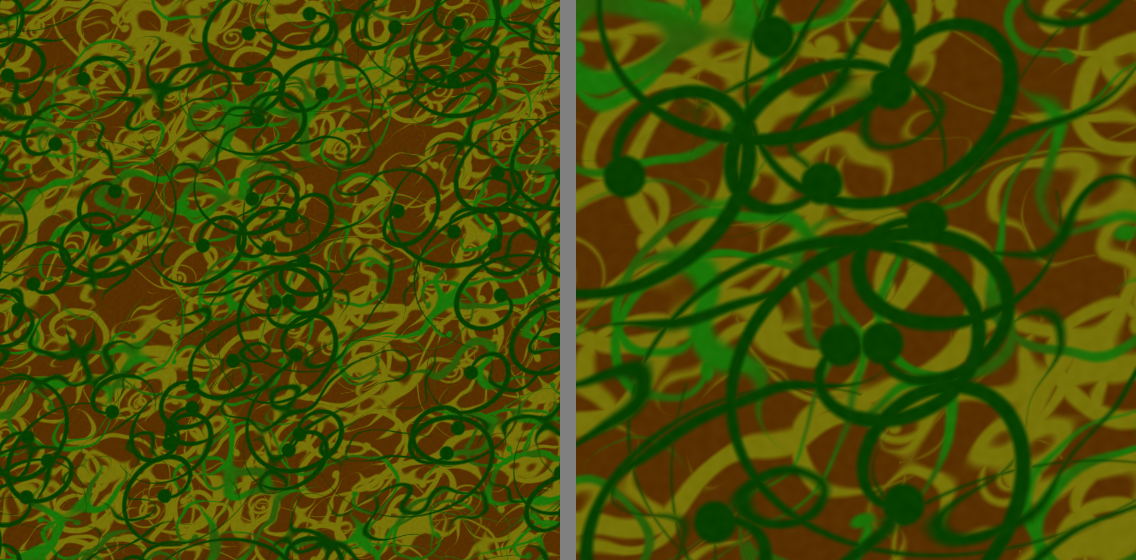
Left: the whole. Right: its middle third, enlarged.
Write a Shadertoy shader that draws this pattern.

```glsl
// Dense thicket of curling vine flourishes in olive, leaf green and dark green
// on brown. Each layer scatters tapered log spirals with a bud at the inner end
// over a jittered grid; contours of gradient noise add broken brush strokes.

const vec3 BROWN = vec3(0.345, 0.185, 0.0);
const vec3 OLIVE = vec3(0.475, 0.455, 0.035);
const vec3 LEAF = vec3(0.10, 0.46, 0.03);
const vec3 MOSS = vec3(0.17, 0.36, 0.03);
const vec3 DARK = vec3(0.025, 0.245, 0.0);

const float TAU = 6.28319;
const float SOFTNESS = 0.0022;  // half width of the smoothed edges
const float TILT = 0.5;         // common lean of the long axes
const float SQUASH = 0.76;      // short axis over long axis
const float MIRRORED = 0.25;    // share of curls turning the other way
const float GRAIN = 0.02;

struct Vines {
    float cells;    // grid cells across the canvas
    int copies;     // curls in each cell
    vec2 size;      // smallest and largest outer radius
    float inner;    // radius where the spiral starts
    float grow;     // growth rate of the spiral
    float stroke;   // half width of the line
    float bud;      // radius of the end ball
    float seed;
};

const Vines DARK_VINES = Vines(4.0, 3, vec2(0.08, 0.24), 0.024, 0.25, 0.0046, 0.0125, 3.0);
const Vines LEAF_VINES = Vines(5.0, 2, vec2(0.06, 0.20), 0.020, 0.30, 0.0034, 0.0050, 17.0);
const Vines OLIVE_VINES = Vines(5.0, 3, vec2(0.05, 0.20), 0.018, 0.28, 0.0056, 0.0070, 31.0);
const Vines RINGS = Vines(5.0, 1, vec2(0.03, 0.065), 0.008, 0.12, 0.0026, 0.0040, 47.0);

vec3 hash3(vec3 p) {
    p = fract(p * vec3(0.1031, 0.1030, 0.0973));
    p += dot(p, p.yxz + 33.33);
    return fract((p.xxy + p.yxx) * p.zyx);
}

vec2 rotate(vec2 p, float angle) {
    float c = cos(angle), s = sin(angle);
    return vec2(c * p.x + s * p.y, c * p.y - s * p.x);
}

float cornerSlope(vec2 corner, vec2 offset) {
    float angle = TAU * hash3(vec3(corner, 7.0)).x;
    return dot(vec2(cos(angle), sin(angle)), offset);
}

float gradientNoise(vec2 p) {
    vec2 i = floor(p), f = p - i;
    vec2 u = f * f * f * (f * (f * 6.0 - 15.0) + 10.0);
    vec2 e = vec2(0.0, 1.0);
    return mix(mix(cornerSlope(i, f), cornerSlope(i + e.yx, f - e.yx), u.x),
               mix(cornerSlope(i + e, f - e), cornerSlope(i + 1.0, f - 1.0), u.x), u.y);
}

// Signed distance to one flattened, tapered spiral with its bud
float curl(vec2 p, Vines v, float outer, float phase) {
    vec2 flatten = vec2(1.0, SQUASH);
    vec2 q = p / flatten;
    float angle = atan(q.y, q.x) - phase;
    float end = log(outer / v.inner) / v.grow;
    float t = log(max(length(q), 1e-4) / v.inner) / v.grow;
    t = angle + TAU * round((t - angle) / TAU);
    if (t < 0.0) t += TAU;
    if (t > end) t -= TAU;
    t = clamp(t, 0.0, end);
    vec2 onCurve = v.inner * exp(v.grow * t) * vec2(cos(t + phase), sin(t + phase));
    float along = t / end;
    float taper = mix(0.55, 1.0, smoothstep(0.0, 0.4, along))
                * (1.0 - smoothstep(0.6, 1.0, along));
    float line = length((q - onCurve) * flatten) - v.stroke * taper;
    vec2 budCentre = v.inner * vec2(cos(phase), sin(phase)) * flatten;
    return min(line, length(p - budCentre) - v.bud);
}

// Nearest curl of a scattered layer
float vines(vec2 p, Vines v) {
    vec2 home = floor(p * v.cells);
    float d = 1.0;
    for (int k = 0; k < 9 * v.copies; k++) {
        vec2 cell = home + vec2(k % 3, (k / 3) % 3) - 1.0;
        float id = v.seed + float(k / 9) * 5.0;
        vec3 place = hash3(vec3(cell, id));
        vec3 form = hash3(vec3(cell, id + 101.0));
        float outer = mix(v.size.x, v.size.y, place.z);
        vec2 q = p - (cell + place.xy) / v.cells;
        if (dot(q, q) > outer * outer * 1.2) continue;
        q = rotate(q, TILT + 0.9 * (form.x - 0.5));
        if (form.y > MIRRORED) q.y = -q.y;
        d = min(d, curl(q, v, outer, TAU * form.z));
    }
    return d;
}

// Broken brush strokes along the zero contour of stretched noise
float scribble(vec2 p, float freq, float stroke, float seed) {
    vec2 q = rotate(p, TILT) * vec2(0.65, 1.0) * freq + seed;
    float width = stroke * (1.5 * smoothstep(-0.3, 0.3, gradientNoise(q * 0.45 + 40.0)) - 0.5);
    return abs(gradientNoise(q)) / freq - width;
}

float cover(float d) {
    return 1.0 - smoothstep(-SOFTNESS, SOFTNESS, d);
}

void mainImage(out vec4 fragColor, in vec2 fragCoord) {
    vec2 p = fragCoord / iResolution.y;
    vec2 wobble = vec2(gradientNoise(p * 22.0), gradientNoise(p * 22.0 + 60.0));

    // Olive undergrowth
    float olive = min(vines(p + 0.006 * wobble, OLIVE_VINES), vines(p, RINGS));
    olive = min(olive, scribble(p + 0.012 * wobble, 15.0, 0.0075, 5.0));
    olive = min(olive, scribble(p + 0.008 * wobble, 30.0, 0.0042, 23.0));

    // Ragged leaf green tendrils
    float leaf = vines(p + 0.012 * wobble, LEAF_VINES);
    leaf = min(leaf, scribble(p + 0.014 * wobble, 13.0, 0.0055, 71.0));
    vec3 leafColor = mix(MOSS, LEAF, smoothstep(-0.3, 0.2, gradientNoise(p * 16.0 + 9.0)));

    // Dark vines on top
    float dark = min(vines(p, DARK_VINES), scribble(p, 18.0, 0.0032, 90.0));

    vec3 color = mix(BROWN, OLIVE, cover(olive));
    color = mix(color, leafColor, cover(leaf));
    color = mix(color, DARK, cover(dark));
    color += GRAIN * gradientNoise(p * 150.0);
    fragColor = vec4(clamp(color, 0.0, 1.0), 1.0);
}
```
